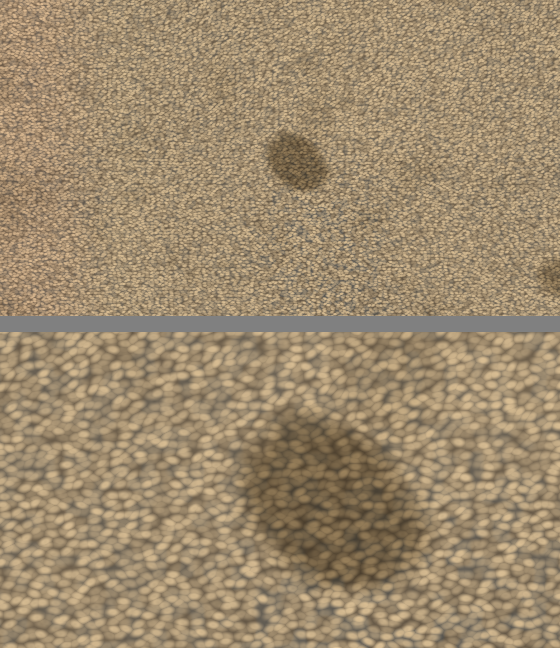
Top: the whole. Bottom: its middle third, enlarged.
Write a Shadertoy shader that draws this texture.

```glsl
// A worn beige carpet: short leaning tufts over dark gaps, with soft stains and faint seams.
// Two jittered grids of soft ellipses give the pile height, which picks a colour between
// shadow and light; broad noise varies the tone, tint and lean across the floor.

const vec3 SHADOW = vec3(0.375, 0.325, 0.260);
const vec3 COOL_SHADOW = vec3(0.335, 0.330, 0.315);
const vec3 LIGHT = vec3(0.805, 0.705, 0.550);
const vec3 STAIN_TINT = vec3(0.71, 0.68, 0.62);
const vec3 ROSE_TINT = vec3(1.02, 0.985, 0.99);
const vec2 TUFT_CELL = vec2(0.0150, 0.0105);   // in canvas heights
const vec2 TUFT_RADIUS = vec2(0.0117, 0.0069);
const float TUFT_JITTER = 0.70;
const float LEAN = 0.32;
const float LEAN_SPREAD = 0.9;
const float BASE_TONE = 0.14;
const float TONE_GAIN = 0.92;
const float PATCH_STRENGTH = 0.14;
const float FINE_GRAIN = 0.10;
const float SEAM_DEPTH = 0.17;

float hash(vec2 p) {
    vec3 q = fract(p.xyx * 0.1031);
    q += dot(q, q.yzx + 33.33);
    return fract((q.x + q.y) * q.z);
}

float noise(vec2 p) {
    vec2 i = floor(p), f = fract(p);
    f = f * f * (3.0 - 2.0 * f);
    float low = mix(hash(i), hash(i + vec2(1, 0)), f.x);
    float high = mix(hash(i + vec2(0, 1)), hash(i + vec2(1, 1)), f.x);
    return mix(low, high, f.y);
}

float fbm(vec2 p) {
    float sum = 0.0, weight = 0.5;
    for (int i = 0; i < 4; i++) {
        sum += weight * noise(p);
        p = p * 2.03 + 17.3;
        weight *= 0.5;
    }
    return sum / 0.9375;
}

vec2 rotate(vec2 p, float angle) {
    float c = cos(angle), s = sin(angle);
    return vec2(c * p.x + s * p.y, c * p.y - s * p.x);
}

// Height of the tallest tuft over p
float pile(vec2 p, float lean, float seed) {
    vec2 cell = floor(p / TUFT_CELL);
    float height = 0.0;
    for (int y = -1; y <= 1; y++)
    for (int x = -1; x <= 1; x++) {
        vec2 id = cell + vec2(x, y);
        vec2 key = id + seed;
        vec2 jitter = vec2(hash(key + 11.7), hash(key + 47.1)) - 0.5;
        vec2 centre = (id + 0.5 + TUFT_JITTER * jitter) * TUFT_CELL;
        float angle = lean + LEAN_SPREAD * (hash(key + 83.9) - 0.5);
        float d = length(rotate(p - centre, angle) / TUFT_RADIUS);
        float tone = mix(0.35, 1.0, hash(key + 129.3));
        height = max(height, tone * (1.0 - smoothstep(0.2, 1.0, d)));
    }
    return height;
}

// Soft blob with a ragged rim
float blob(vec2 p, vec2 centre, vec2 radius, float angle, float softness) {
    float d = length(rotate(p - centre, angle) / radius);
    d += 0.35 * (fbm(p * 22.0) - 0.5);
    return 1.0 - smoothstep(1.0 - softness, 1.0 + softness, d);
}

// Broken dark line from a to b
float seam(vec2 p, vec2 a, vec2 b) {
    vec2 ab = b - a;
    float t = clamp(dot(p - a, ab) / dot(ab, ab), 0.0, 1.0);
    float d = length(p - a - ab * t) + 0.004 * (noise(p * 60.0) - 0.5);
    return (1.0 - smoothstep(0.001, 0.006, abs(d))) * mix(0.3, 1.0, noise(p * 35.0));
}

void mainImage(out vec4 fragColor, in vec2 fragCoord) {
    vec2 p = fragCoord / iResolution.y;

    // Pile, leaning more towards the upper right
    float lean = LEAN * smoothstep(0.2, 0.8, p.y) * smoothstep(0.2, 0.6, p.x);
    vec2 bent = p + 0.004 * vec2(noise(p * 14.0), noise(p * 14.0 + 51.0));
    float height = max(pile(bent, lean, 210.0), pile(bent + 0.37 * TUFT_CELL, lean, 731.0));

    // Tone: broad patches, fine grain and a worn darker strip
    float patches = fbm(p * 5.0 + 3.0);
    float worn = blob(p, vec2(1.03, 0.19), vec2(0.20, 0.28), 0.0, 0.6);
    float tone = BASE_TONE + TONE_GAIN * height;
    tone += PATCH_STRENGTH * (patches - 0.5) + FINE_GRAIN * (noise(p * 260.0) - 0.5);
    tone = mix(tone, 0.52 + 1.12 * (tone - 0.57), worn);

    // Seams
    float seams = seam(p, vec2(0.345, 0.78), vec2(0.290, 0.06));
    seams = max(seams, 0.7 * seam(p, vec2(1.655, 0.50), vec2(1.610, 0.02)));
    seams = max(seams, seam(p, vec2(1.18, 0.492), vec2(1.55, 0.462)));
    tone -= SEAM_DEPTH * seams;

    // Colour: some gaps are cool grey, the left edge is slightly rosy
    float cool = smoothstep(0.35, 0.7, noise(p * 75.0 + 9.0)) * mix(0.6, 1.0, worn);
    vec3 colour = mix(mix(SHADOW, COOL_SHADOW, cool), LIGHT, clamp(tone, -0.25, 1.1));
    colour *= mix(ROSE_TINT, vec3(1.0), smoothstep(0.1, 0.4, p.x));

    // Stains
    float stain = blob(p, vec2(0.94, 0.485), vec2(0.105, 0.078), -0.6, 0.22);
    stain = max(stain, 0.8 * blob(p, vec2(1.775, 0.12), vec2(0.07, 0.06), 0.0, 0.4));
    stain = max(stain, 0.25 * blob(p, vec2(1.00, 0.62), vec2(0.05, 0.10), -0.2, 0.7));
    stain = max(stain, 0.22 * smoothstep(0.62, 0.80, fbm(p * 7.0 + 40.0)));
    colour *= mix(vec3(1.0), STAIN_TINT, stain);

    fragColor = vec4(colour, 1.0);
}
```
